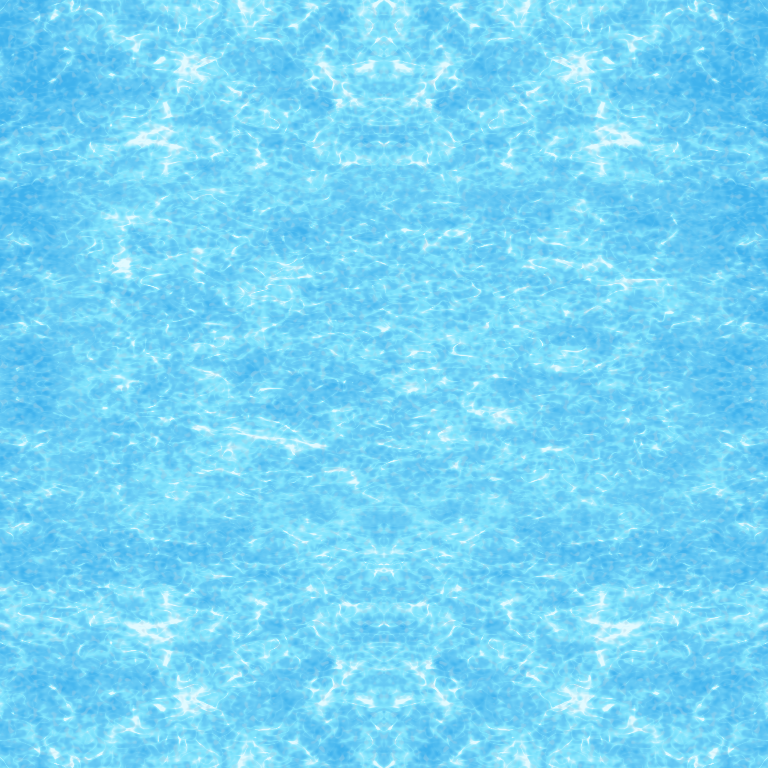
This texture is drawn by a WebGL 1 fragment shader. Its source:

```glsl
precision highp float;
// Sunlit pool water: bright caustic webs on blue, mirrored at the tile borders.

uniform vec2 u_resolution;

vec2 hash2(vec2 p) {
    vec3 q = fract(p.xyx * vec3(0.1031, 0.1030, 0.0973));
    q += dot(q, q.yzx + 33.33);
    return fract((q.xx + q.yz) * q.zy);
}

float corner(vec2 cell, vec2 offset) {
    return dot(hash2(cell) * 2.0 - 1.0, offset);
}

// Gradient noise, roughly -0.6 to 0.6
float noise(vec2 p) {
    vec2 i = floor(p), f = fract(p);
    vec2 u = f * f * f * (f * (f * 6.0 - 15.0) + 10.0);
    vec2 e = vec2(1.0, 0.0);
    return mix(mix(corner(i, f), corner(i + e, f - e), u.x),
               mix(corner(i + e.yx, f - e.yx), corner(i + e.xx, f - e.xx), u.x), u.y);
}

// Light level: swells, webs of light at several sizes and small glints
float water(vec2 p) {
    float light = 0.21 + 0.42 * noise(p * 0.4 + 9.0) + 0.5 * noise(p * 1.2 + 51.0);
    float glint = 1.0;
    float amp = 0.36;
    vec2 q = p;
    for (int i = 0; i < 4; i++) {
        vec2 bend = vec2(noise(q * 0.8 + 17.0), noise(q * 0.8 + 73.0));
        float web = exp(-9.0 * abs(noise(q + bend)));
        float patchy = smoothstep(-0.35, 0.4, noise(q * 0.6 + 31.0));
        light += amp * web * (0.35 + 1.3 * patchy);
        if (i < 3) glint *= mix(1.0, web, 0.85);
        amp *= 0.88;
        q = mat2(0.96, 0.28, -0.28, 0.96) * q * 1.65 + 23.0;
    }
    return light + 0.6 * smoothstep(0.2, 0.7, glint);
}

// Fine ripples (x) and pale mosaic speckle (y) seen through the surface
vec2 fineDetail(vec2 p) {
    float ripple = noise(p * vec2(75.0, 105.0) + 3.0) + 0.9 * noise(p * vec2(135.0, 165.0) + 61.0);
    float speckle = smoothstep(0.08, 0.4, noise(p * vec2(120.0, 135.0) + 5.0));
    return vec2(ripple, speckle);
}

void main() {
    vec2 uv = gl_FragCoord.xy / u_resolution;
    vec2 fold = vec2(abs(uv.x - 0.5), 0.5 - abs(uv.y - 0.5));

    // Mirrored ripples shrink toward the middle, where free ripples take over
    vec2 mirrored = vec2(fold.x * 14.0, fold.y * (18.0 + 14.0 * fold.y)) + 40.0;
    vec2 free = uv * vec2(14.0, 26.0) + 90.0;
    float middle = (1.0 - smoothstep(0.16, 0.25, abs(uv.y - 0.55)))
                 * (1.0 - smoothstep(0.36, 0.46, fold.x));
    float light = mix(water(mirrored), water(free), middle);
    vec2 fine = mix(fineDetail(fold), fineDetail(uv), middle);

    // Haze softens the middle; the sides and lower centre are deeper
    float haze = smoothstep(0.12, 0.36, fold.y);
    light = mix(light, 0.53, 0.15 * haze);
    light += 0.46 * fine.x;
    light += 0.05 - 0.32 * smoothstep(0.28, 0.5, fold.x) * smoothstep(0.0, 0.75, uv.y);
    light -= 0.25 * (1.0 - smoothstep(0.0, 0.15, length(uv - vec2(0.5, 0.0))));

    // Deep blue to cyan to near white
    vec3 color = mix(vec3(0.25, 0.70, 0.93), vec3(0.41, 0.795, 0.96), smoothstep(-0.15, 0.62, light));
    color = mix(color, vec3(0.50, 0.89, 0.99), smoothstep(0.5, 0.9, light));
    color = mix(color, vec3(0.88, 0.98, 1.0), smoothstep(0.8, 1.65, light));
    color = mix(color, vec3(0.64, 0.82, 0.91), 0.42 * fine.y);
    gl_FragColor = vec4(color, 1.0);
}
```
